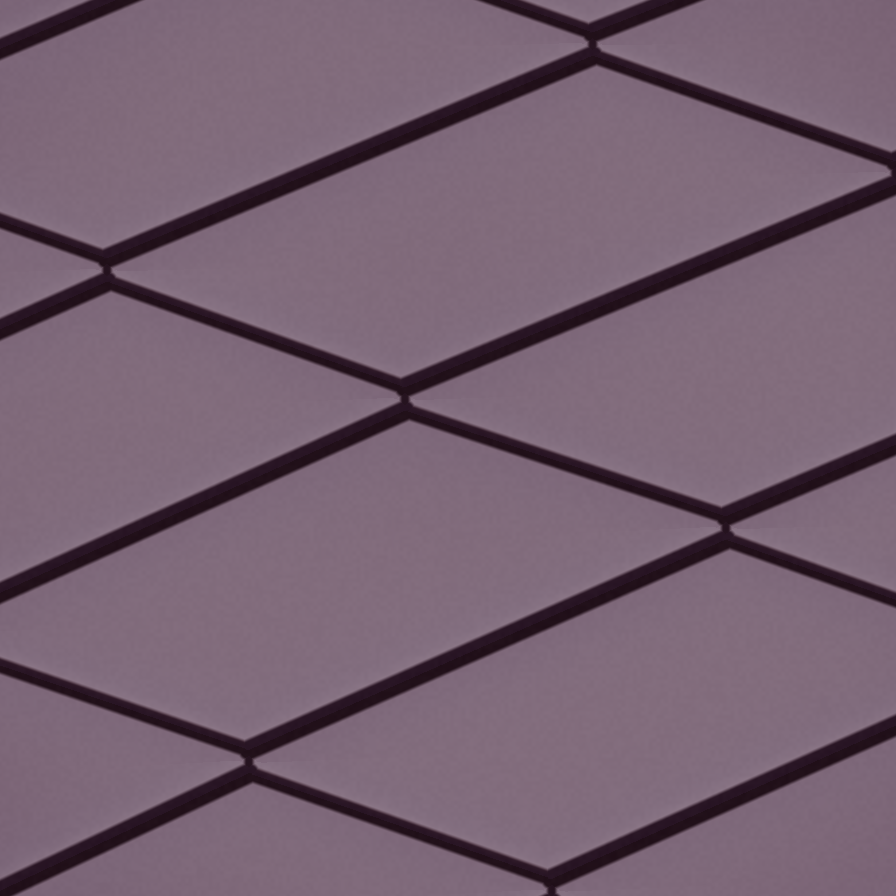
Write a three.js fragment shader that draws this texture.

```glsl
varying vec2 vUv;

// Lattice of joints
const vec2 ORIGIN = vec2(0.4605, 0.5547);
const vec2 RISE_STEP = vec2(0.5345, 0.2565);
const vec2 FALL_STEP = vec2(0.3411, -0.1439);
const vec2 ROW_BEND = vec2(0.0075, -0.0043);
const float WOBBLE = 0.0098;
const float JOINT_GAP = 0.013;

// Half widths and edge softness
const float RISE_HALF = 0.0112;
const float FALL_HALF = 0.0082;
const float STUB_HALF = 0.0050;
const float SOFTNESS = 0.0026;

// Colours
const vec3 TILE = vec3(0.513, 0.428, 0.490);
const vec3 TILE_DIM = vec3(0.468, 0.376, 0.448);
const vec3 TILE_COOL = vec3(0.500, 0.435, 0.515);
const vec3 BAR_DARK = vec3(0.128, 0.062, 0.098);
const vec3 BAR_PLUM = vec3(0.155, 0.080, 0.140);
const vec3 BAR_RIM = vec3(0.250, 0.145, 0.190);
const vec3 EDGE_GLOW = vec3(0.045, 0.040, 0.030);
const float GRAIN = 0.014;

float hash(vec2 p) {
  p = fract(p * vec2(0.1031, 0.1137));
  p += dot(p, p.yx + 33.33);
  return fract((p.x + p.y) * p.x * 17.17);
}

float noise(vec2 p) {
  vec2 i = floor(p);
  vec2 f = fract(p);
  f = f * f * (3.0 - 2.0 * f);
  float low = mix(hash(i), hash(i + vec2(1.0, 0.0)), f.x);
  float high = mix(hash(i + vec2(0.0, 1.0)), hash(i + 1.0), f.x);
  return mix(low, high, f.y);
}

// Slightly uneven joint position
vec2 jointAt(float row, float col) {
  vec2 joint = ORIGIN + row * RISE_STEP + col * FALL_STEP + row * row * ROW_BEND;
  joint.x += WOBBLE * sin(2.094 * col - 1.05) * exp(-row * row);
  return joint;
}

// Keep the nearest bar: x = edge distance, y = side (+1 above), z = rim strength
void addBar(inout vec3 nearest, vec2 p, vec2 a, vec2 b, float halfWidth, float rim) {
  vec2 along = b - a;
  float t = clamp(dot(p - a, along) / dot(along, along), 0.0, 1.0);
  vec2 offset = p - a - along * t;
  float dist = length(offset);
  float edge = dist - halfWidth;
  if (edge < nearest.x) {
    nearest = vec3(edge, offset.y / max(dist, 0.0001), rim);
  }
}

vec3 nearestBar(vec2 p) {
  vec3 nearest = vec3(10.0, 0.0, 0.0);
  vec2 gap = vec2(0.0, JOINT_GAP);
  for (int i = -2; i <= 1; i++) {
    for (int j = -3; j <= 3; j++) {
      float row = float(i);
      float col = float(j);
      vec2 joint = jointAt(row, col);
      vec2 riseEnd = jointAt(row + 1.0, col) - gap;
      vec2 fallEnd = jointAt(row, col + 1.0) + gap;
      addBar(nearest, p, joint + gap, riseEnd, RISE_HALF, 0.25);
      addBar(nearest, p, joint - gap, fallEnd, FALL_HALF, 0.75);
      addBar(nearest, p, joint - gap, joint + gap, STUB_HALF, 0.5);
    }
  }
  return nearest;
}

void main() {
  vec3 bar = nearestBar(vUv);
  float outside = max(bar.x, 0.0);
  float above = smoothstep(-0.3, 0.3, bar.y);

  // Tile face: broad tone, corner falloff and cool edges
  vec2 centred = vUv - 0.5;
  float dim = smoothstep(0.18, 0.55, dot(centred, centred)) * 0.75;
  dim += 0.22 * noise(vUv * 4.0 + 7.0);
  vec3 tile = mix(TILE, TILE_DIM, dim);
  tile = mix(tile, TILE_COOL, 0.45 * exp(-outside / 0.035));

  // Shade under each bar, thin light edge over it
  tile = mix(tile, TILE_DIM, 0.65 * (1.0 - above) * exp(-outside / 0.022));
  tile += EDGE_GLOW * mix(0.35, 1.0, above) * exp(-outside / 0.007);

  // Bar body with a lighter upper rim
  float depth = max(-bar.x, 0.0);
  vec3 body = mix(BAR_DARK, BAR_PLUM, above);
  body = mix(body, BAR_RIM, bar.z * above * exp(-depth / 0.0022));

  vec3 color = mix(body, tile, smoothstep(-SOFTNESS, SOFTNESS, bar.x));
  color += GRAIN * (noise(vUv * 230.0) - 0.5);
  gl_FragColor = vec4(color, 1.0);
}
```
